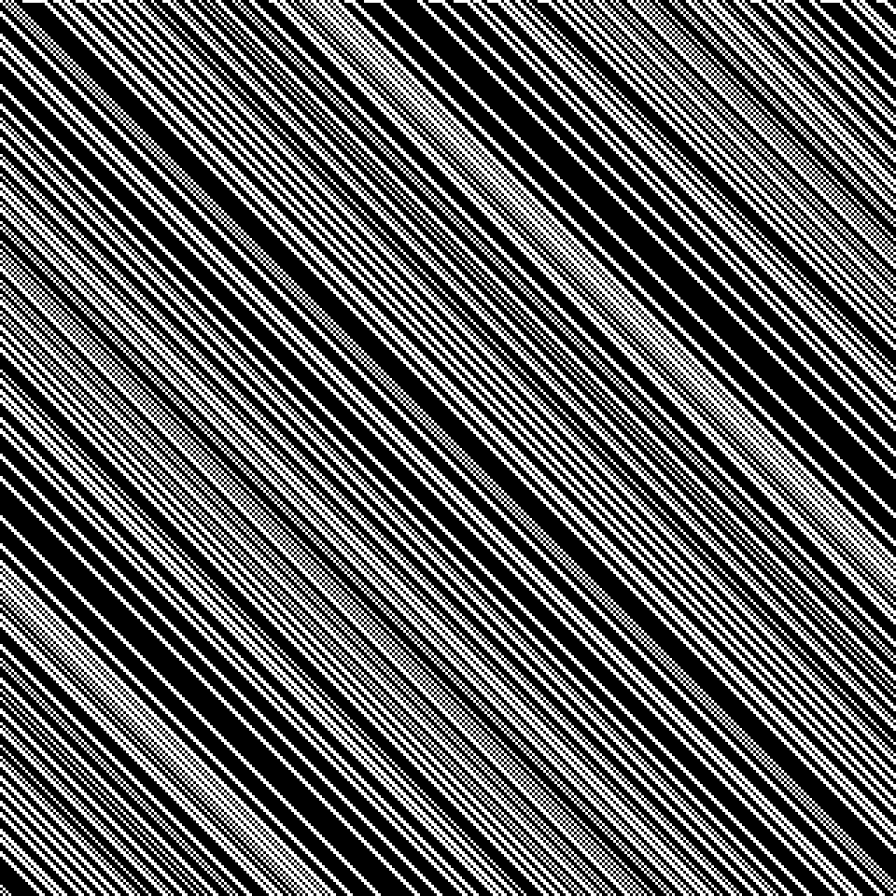
A Shadertoy shader for this pattern:

```glsl
// Diagonal stripes grown by a one-dimensional cellular automaton that shifts one cell per row.

const float CELLS = 320.0;
const float BLOCK = 5.0;
const vec3 INK = vec3(0.0);
const vec3 PAPER = vec3(1.0);

float hash(float n) {
    uint h = uint(n) * 747796405u + 2891336453u;
    h = ((h >> ((h >> 28u) + 4u)) ^ h) * 277803737u;
    return float((h >> 22u) ^ h) / 4294967295.0;
}

// 1 within halfWidth of center, else 0
float window(float x, float center, float halfWidth) {
    return step(abs(x - center), halfWidth);
}

// Random first row: every block holds at least one lit cell, except in the empty band
float seed(float column) {
    float k = mod(column, CELLS);
    float x = (k + 0.5) / CELLS;
    float block = floor(k / BLOCK);
    float chosen = floor(hash(block + 1000.0) * BLOCK);
    float certain = window(k - block * BLOCK, chosen, 0.5);
    float density = 0.4 - 0.25 * window(x, 0.745, 0.02);
    float lit = max(certain, step(hash(k), density));
    return lit * (1.0 - window(x, 0.446, 0.016));
}

// Rule 112 trims long runs to two cells, then shifts them right each row
float cellState(vec2 cell) {
    if (cell.y < 0.5) return seed(cell.x);
    float k = cell.x - cell.y;
    return seed(k) * (1.0 - seed(k + 1.0) * seed(k + 2.0));
}

// Area-weighted average of the cells between two corners
float coverage(vec2 lo, vec2 hi) {
    vec2 first = floor(lo);
    float total = 0.0;
    for (int j = 0; j < 3; j++) {
        for (int i = 0; i < 3; i++) {
            vec2 cell = first + vec2(i, j);
            vec2 overlap = max(min(hi, cell + 1.0) - max(lo, cell), 0.0);
            float area = overlap.x * overlap.y;
            if (area > 0.0) total += area * cellState(cell);
        }
    }
    vec2 size = hi - lo;
    return total / (size.x * size.y);
}

void mainImage(out vec4 fragColor, in vec2 fragCoord) {
    // Rows count downward from the top edge
    vec2 p = fragCoord / iResolution.xy;
    p.y = 1.0 - p.y;
    vec2 center = p * CELLS;
    vec2 halfPixel = 0.5 * CELLS / iResolution.xy;

    float lit = coverage(center - halfPixel, center + halfPixel);
    fragColor = vec4(mix(INK, PAPER, lit), 1.0);
}
```
